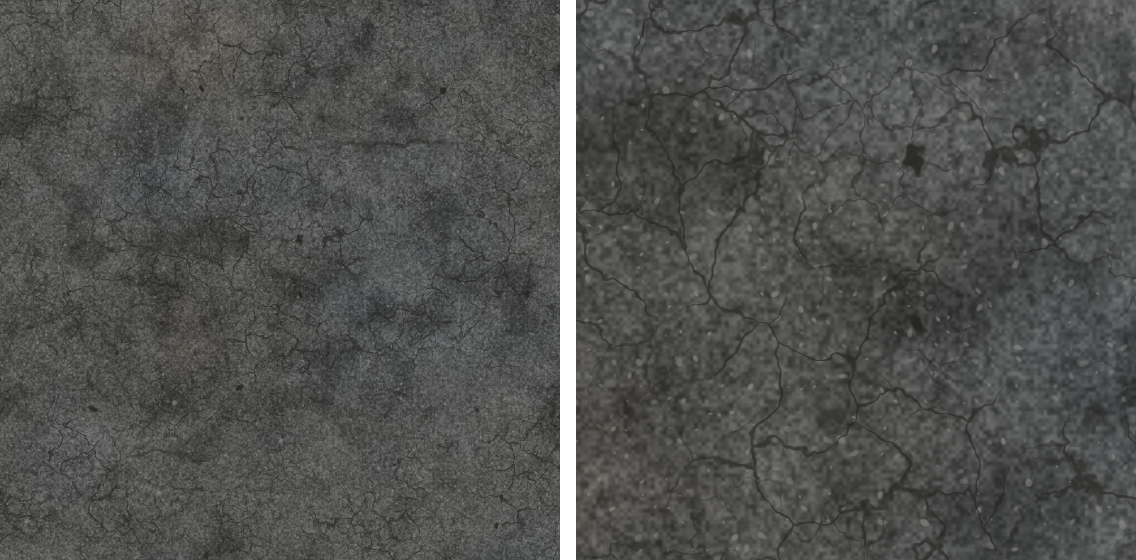
Left, the full canvas; right, a detail of the centre.
Reproduce this texture procedurally as a WebGL 1 fragment shader.

```glsl
precision highp float;
// Weathered dark concrete with fine cracks, stains, pits and pale grit.
uniform vec2 u_resolution;

const vec3 CONCRETE = vec3(0.325, 0.327, 0.319);
const vec3 WARM_SHIFT = vec3(0.015, 0.003, -0.014);
const vec3 CRACK_COLOR = vec3(0.140, 0.140, 0.122);
const vec3 GRIT_COLOR = vec3(0.56, 0.56, 0.53);

float hash(vec2 p) {
  vec3 q = fract(vec3(p.xyx) * 0.1031);
  q += dot(q, q.yzx + 33.33);
  return fract((q.x + q.y) * q.z);
}

vec2 hash2(vec2 p) {
  return vec2(hash(p), hash(p + 71.7));
}

float noise(vec2 p) {
  vec2 i = floor(p);
  vec2 f = fract(p);
  f = f * f * (3.0 - 2.0 * f);
  float low = mix(hash(i), hash(i + vec2(1.0, 0.0)), f.x);
  float high = mix(hash(i + vec2(0.0, 1.0)), hash(i + 1.0), f.x);
  return mix(low, high, f.y);
}

float fbm(vec2 p) {
  float sum = 0.0;
  float amplitude = 0.5;
  for (int i = 0; i < 5; i++) {
    sum += amplitude * noise(p);
    p = mat2(1.6, 1.2, -1.2, 1.6) * p + 17.3;
    amplitude *= 0.5;
  }
  return sum / 0.96875;
}

// Distance to the nearest border between random cells, in cell units.
float cellBorder(vec2 p) {
  vec2 base = floor(p);
  vec2 nearest = vec2(8.0);
  for (int y = -1; y <= 1; y++) {
    for (int x = -1; x <= 1; x++) {
      vec2 cell = base + vec2(float(x), float(y));
      vec2 d = cell + hash2(cell) - p;
      if (dot(d, d) < dot(nearest, nearest)) nearest = d;
    }
  }
  float border = 8.0;
  for (int y = -2; y <= 2; y++) {
    for (int x = -2; x <= 2; x++) {
      vec2 cell = base + vec2(float(x), float(y));
      vec2 d = cell + hash2(cell) - p;
      vec2 gap = d - nearest;
      if (dot(gap, gap) > 0.0001)
        border = min(border, dot(0.5 * (d + nearest), normalize(gap)));
    }
  }
  return border;
}

// Broken network of jagged cracks; width is in canvas units.
float cracks(vec2 uv, float scale, float width, float cover, float pixel) {
  vec2 warp = vec2(fbm(uv * scale * 1.3), fbm(uv * scale * 1.3 + 40.0)) - 0.5;
  float dist = cellBorder(uv * scale + warp * 1.1) / scale;
  float presence = smoothstep(cover, cover + 0.2, fbm(uv * scale * 0.55 + scale));
  float w = width * (0.4 + 1.2 * noise(uv * scale * 3.0));
  return presence * (1.0 - smoothstep(w * 0.2, w + 0.6 * pixel, dist));
}

// Sparse irregular dots, each elongated in its own direction.
float specks(vec2 uv, float scale, float share, float radius, float pixel) {
  vec2 p = uv * scale;
  vec2 cell = floor(p);
  vec2 d = fract(p) - 0.3 - 0.4 * hash2(cell + 5.0);
  float angle = 6.283 * hash(cell + 13.0);
  d = mat2(cos(angle), sin(angle), -sin(angle), cos(angle)) * d;
  float size = radius * (0.4 + 1.2 * hash(cell + 29.0));
  float dist = length(d * vec2(0.8, 1.3)) / scale;
  dist += size * 1.3 * (noise(uv * 240.0) - 0.5);
  float soft = 0.6 * pixel + 0.3 * size;
  float strength = 0.4 + 0.6 * hash(cell + 47.0);
  return strength * step(hash(cell + 3.0), share) * (1.0 - smoothstep(size - soft, size + soft, dist));
}

// Long, nearly level fracture with a ragged stain, fading at both ends.
float fracture(vec2 uv, vec2 center, float halfLength, float pixel) {
  vec2 d = uv - center;
  float path = 0.05 * (fbm(vec2(uv.x * 22.0, center.y * 50.0)) - 0.5);
  float fade = 1.0 - smoothstep(0.3, 1.0, abs(d.x) / halfLength);
  float width = 0.0035 * fade * noise(uv * 60.0);
  float line = 1.0 - smoothstep(width, width + 1.5 * pixel, abs(d.y - path));
  float ragged = smoothstep(0.42, 0.68, fbm(uv * 45.0));
  float halo = 0.5 * exp(-abs(d.y - path) * 85.0) * ragged;
  return fade * max(line * 0.55, halo);
}

void main() {
  vec2 uv = gl_FragCoord.xy / u_resolution;
  float pixel = 1.0 / min(u_resolution.x, u_resolution.y);

  // Broad level bands, smaller mottling and fine grain
  float tone = 0.10 * (fbm(uv * vec2(2.5, 5.0) + 3.0) - 0.5);
  tone += 0.10 * (fbm(uv * 18.0 + 8.0) - 0.5) + 0.06 * (fbm(uv * 55.0 + 31.0) - 0.5);
  tone += 0.11 * (noise(uv * 230.0) - 0.5) + 0.13 * (noise(uv * 430.0 + 9.0) - 0.5);
  float warmth = 2.4 * (fbm(uv * vec2(3.0, 4.5) + 60.0) - 0.5) + 0.3 * (0.5 - uv.x);
  vec3 color = CONCRETE + tone + WARM_SHIFT * warmth;

  // Small dark stains
  float stain = smoothstep(0.54, 0.76, fbm(uv * 14.0 + 25.0));
  color *= 1.0 - 0.22 * stain;

  // Pale grit
  float grit = max(specks(uv, 125.0, 0.30, 0.0012, pixel), specks(uv + 0.37, 42.0, 0.04, 0.0025, pixel));
  color = mix(color, GRIT_COLOR, 0.65 * grit);

  // Cracks, long fractures and pits
  float dark = 0.62 * cracks(uv, 18.0, 0.0015, 0.42, pixel);
  dark = max(dark, 0.42 * cracks(uv + 0.21, 36.0, 0.0011, 0.45, pixel));
  for (int i = 0; i < 3; i++) {
    float k = float(i);
    vec2 center = vec2(fract(0.70 + 0.61 * k), fract(0.74 + 0.45 * k));
    dark = max(dark, fracture(uv, center, 0.16 - 0.02 * k, pixel) * (1.0 - 0.25 * k));
  }
  dark = max(dark, 0.9 * specks(uv + 0.13, 19.0, 0.07, 0.0042, pixel));
  color = mix(color, CRACK_COLOR, dark);

  gl_FragColor = vec4(clamp(color, 0.0, 1.0), 1.0);
}
```
